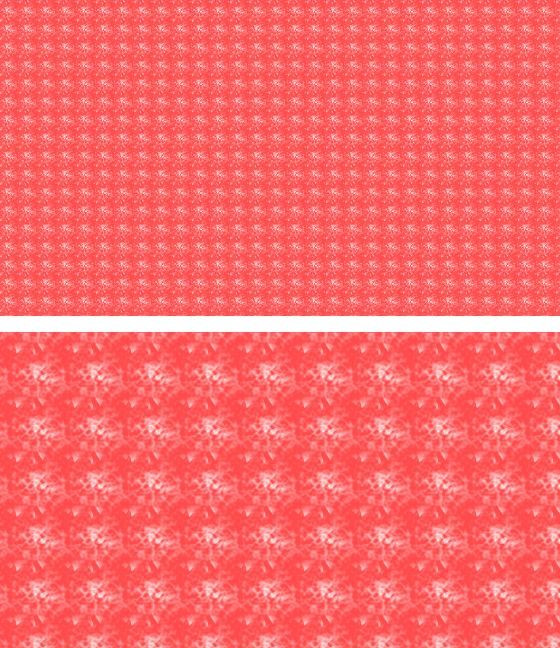
Top, the full canvas; bottom, a detail of the centre.
Reproduce this pattern procedurally as a WebGL 2 fragment shader.

```glsl
#version 300 es
precision highp float;
// Coral red tiles, each with the same chalky speckled patch and small pale flecks.

uniform vec2 u_resolution;
out vec4 fragColor;

const vec2 TILES_PER_HEIGHT = vec2(16.48, 17.42);
const float DEEP_RED = 0.295;
const float PALEST = 0.92;
const int SAMPLES = 2;
const float FILTER_WIDTH = 0.55;

// Unit gradient for a lattice point
vec2 gradient(vec2 lattice) {
    vec3 h = fract(lattice.xyx * vec3(0.1031, 0.1030, 0.0973));
    h += dot(h, h.yzx + 33.33);
    float angle = 6.28318 * fract((h.x + h.y) * h.z);
    return vec2(cos(angle), sin(angle));
}

// Gradient noise that wraps after the given number of lattice cells
float tileNoise(vec2 p, vec2 period, float seed) {
    vec2 i = floor(p);
    vec2 f = p - i;
    vec2 w = f * f * f * (f * (f * 6.0 - 15.0) + 10.0);
    vec4 corner;
    for (int k = 0; k < 4; k++) {
        vec2 o = vec2(k & 1, k >> 1);
        corner[k] = dot(gradient(mod(i + o, period) + seed), f - o);
    }
    return mix(mix(corner.x, corner.y, w.x), mix(corner.z, corner.w, w.x), w.y);
}

// Layered wrapping noise with strong fine grain
float tileFbm(vec2 p, vec2 period, float seed) {
    float sum = 0.0;
    float weight = 0.75;
    for (int octave = 0; octave < 3; octave++) {
        sum += weight * tileNoise(p * period, period, seed);
        period *= 2.0;
        seed += 19.0;
        weight *= 1.1;
    }
    return sum;
}

// Soft elliptical spot that wraps around the tile edges
float spot(vec2 p, vec2 center, vec2 radius) {
    vec2 d = (fract(p - center + 0.5) - 0.5) / radius;
    return exp(-dot(d, d));
}

// Crisp pale strokes cut from wrapping noise
float flecks(vec2 p, vec2 cells, float seed) {
    return smoothstep(0.06, 0.26, tileNoise(p * cells, cells, seed));
}

// Green and blue level of one tile; y runs downward
float tileTone(vec2 p) {
    float patchMask = spot(p, vec2(0.41, 0.64), vec2(0.46, 0.31));
    float core = spot(p, vec2(0.47, 0.60), vec2(0.30, 0.20));
    float marks = spot(p, vec2(0.40, 0.13), vec2(0.10, 0.13))
                + 0.8 * spot(p, vec2(0.02, 0.15), vec2(0.11, 0.09));

    // Mottled wear, stronger inside the patch
    float wear = tileFbm(p, vec2(4.0), 7.0);

    // Slanted flecks in the patch, upright ones below it
    vec2 slanted = vec2(p.x + p.y, p.y);
    float patchFlecks = flecks(slanted, vec2(10.0, 9.0), 41.0);
    float markFlecks = flecks(p, vec2(11.0, 6.0), 63.0);

    float tone = 0.305 + 0.18 * patchMask + 0.38 * wear * (0.30 + patchMask);
    tone += 0.27 * patchFlecks * core + 0.52 * markFlecks * marks;
    return clamp(tone, DEEP_RED, PALEST);
}

void main() {
    float tone = 0.0;

    // Average a narrow area so the grain stays crisp
    for (int k = 0; k < SAMPLES * SAMPLES; k++) {
        vec2 offset = (vec2(k % SAMPLES, k / SAMPLES) + 0.5) / float(SAMPLES) - 0.5;
        vec2 pos = (gl_FragCoord.xy + FILTER_WIDTH * offset) / u_resolution.y;
        vec2 cell = vec2(pos.x, 1.0 - pos.y) * TILES_PER_HEIGHT;
        tone += tileTone(fract(cell));
    }
    tone /= float(SAMPLES * SAMPLES);
    fragColor = vec4(1.0, tone, tone, 1.0);
}
```
